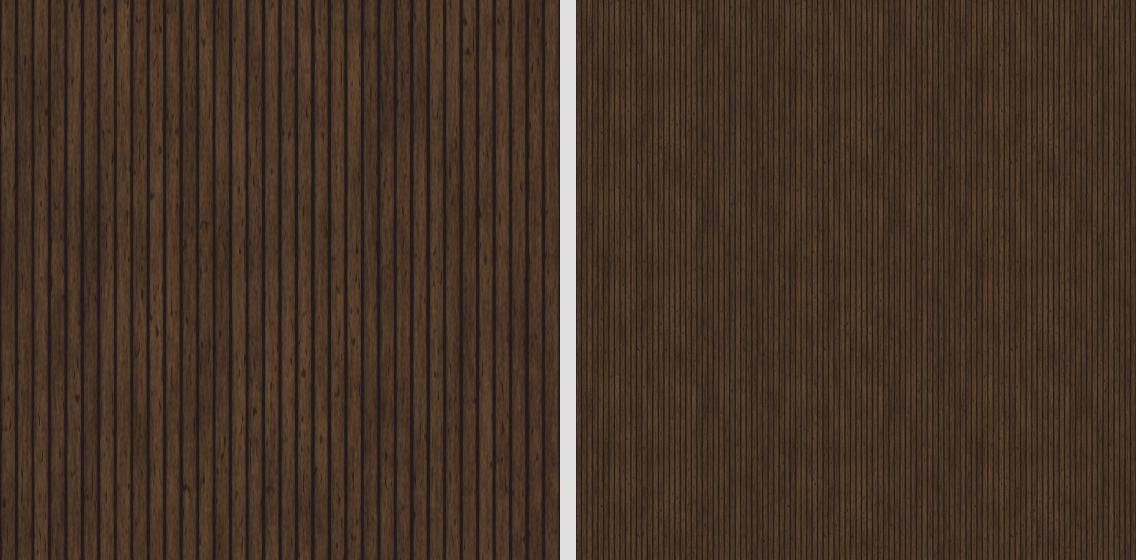
Left, the tile; right, the same tile 3 across and 3 down.
Reproduce this texture procedurally as a WebGL 2 fragment shader.

```glsl
#version 300 es
precision highp float;
// Dark walnut wall panel of narrow upright slats separated by black grooves.

uniform vec2 u_resolution;
out vec4 outColor;

const float SLATS = 34.0;
const float GROOVE_HALF = 0.092; // in units of one slat pitch
const float TAU = 6.2831853;

const vec3 WOOD_DARK = vec3(0.232, 0.168, 0.122);
const vec3 WOOD_LIGHT = vec3(0.368, 0.266, 0.176);
const vec3 PORE = vec3(0.145, 0.110, 0.092);
const vec3 GROOVE_WARM = vec3(0.125, 0.105, 0.102);
const vec3 GROOVE_COOL = vec3(0.118, 0.104, 0.124);

// Integer hash of a lattice cell, 0 to 1.
float hash(vec2 cell, float seed) {
    uvec3 q = uvec3(ivec3(vec3(cell, seed)));
    uint h = q.x * 1597334673u ^ q.y * 3812015801u ^ q.z * 2798796415u;
    h = (h ^ (h >> 16)) * 2246822519u;
    h = (h ^ (h >> 13)) * 3266489917u;
    return float((h ^ (h >> 16)) >> 8) / 16777216.0;
}

float cornerSlope(vec2 cell, vec2 offset, vec2 period, float seed) {
    float angle = TAU * hash(mod(cell, period), seed);
    return dot(vec2(cos(angle), sin(angle)), offset);
}

// Gradient noise with a whole number of cells across the canvas, so it wraps.
float noise(vec2 uv, vec2 cells, float seed) {
    vec2 p = uv * cells;
    vec2 i = floor(p);
    vec2 f = p - i;
    vec2 w = f * f * f * (f * (f * 6.0 - 15.0) + 10.0);
    vec2 e = vec2(1.0, 0.0);
    float low = mix(cornerSlope(i, f, cells, seed),
                    cornerSlope(i + e.xy, f - e.xy, cells, seed), w.x);
    float high = mix(cornerSlope(i + e.yx, f - e.yx, cells, seed),
                     cornerSlope(i + e.xx, f - e.xx, cells, seed), w.x);
    return mix(low, high, w.y);
}

// Lightness of the wood: slat tone, broad mottling, streaks and fine fibres.
float woodTone(vec2 uv, vec2 grainUv, float slat) {
    float tone = 0.53 + 0.34 * (hash(vec2(slat, 0.0), 1.0) - 0.5);
    tone += 0.35 * noise(uv, vec2(9.0, 6.0), 2.0);
    tone += 0.45 * noise(grainUv, vec2(73.0, 4.0), 3.0);
    tone += 0.55 * noise(grainUv, vec2(211.0, 22.0), 4.0);
    tone += 0.45 * noise(grainUv, vec2(307.0, 110.0), 5.0);
    return clamp(tone, -0.25, 1.2);
}

// Short dark dashes, gathered in patches.
float poreMask(vec2 grainUv) {
    float dash = smoothstep(0.24, 0.48, noise(grainUv, vec2(191.0, 37.0), 6.0));
    float patches = smoothstep(-0.25, 0.25, noise(grainUv, vec2(45.0, 7.0), 7.0));
    return dash * mix(0.2, 1.0, patches);
}

vec3 woodColor(vec2 uv, float slat) {
    // Each slat is cut from a different stretch of the grain.
    vec2 grainUv = uv + vec2(0.0, hash(vec2(slat, 1.0), 8.0));
    grainUv.x += 0.0012 * noise(grainUv, vec2(34.0, 5.0), 9.0);
    vec3 wood = mix(WOOD_DARK, WOOD_LIGHT, woodTone(uv, grainUv, slat));
    return mix(wood, PORE, 0.8 * poreMask(grainUv));
}

vec3 grooveColor(vec2 uv) {
    float coolness = smoothstep(-0.2, 0.3, noise(uv, vec2(34.0, 12.0), 10.0));
    float speckle = 1.0 + 0.2 * noise(uv, vec2(260.0, 130.0), 11.0);
    return mix(GROOVE_WARM, GROOVE_COOL, coolness) * speckle;
}

void main() {
    vec2 uv = gl_FragCoord.xy / u_resolution;
    float across = uv.x * SLATS;
    float slat = floor(across);
    float groove = mod(floor(across + 0.5), SLATS);
    float toGroove = abs(fract(across + 0.5) - 0.5);

    // Groove width differs a little by groove and along its length.
    float halfWidth = GROOVE_HALF + 0.024 * (hash(vec2(groove, 2.0), 12.0) - 0.5);
    halfWidth += 0.025 * noise(uv, vec2(68.0, 30.0), 13.0);
    float soft = max(0.03, 0.6 * SLATS / u_resolution.x);
    float wood = smoothstep(halfWidth - soft, halfWidth + soft, toGroove);

    // Slat edges round off gently into the groove.
    float rounding = mix(0.86, 1.0, smoothstep(halfWidth, halfWidth + 0.14, toGroove));
    vec3 color = mix(grooveColor(uv), woodColor(uv, slat) * rounding, wood);
    outColor = vec4(color, 1.0);
}
```
